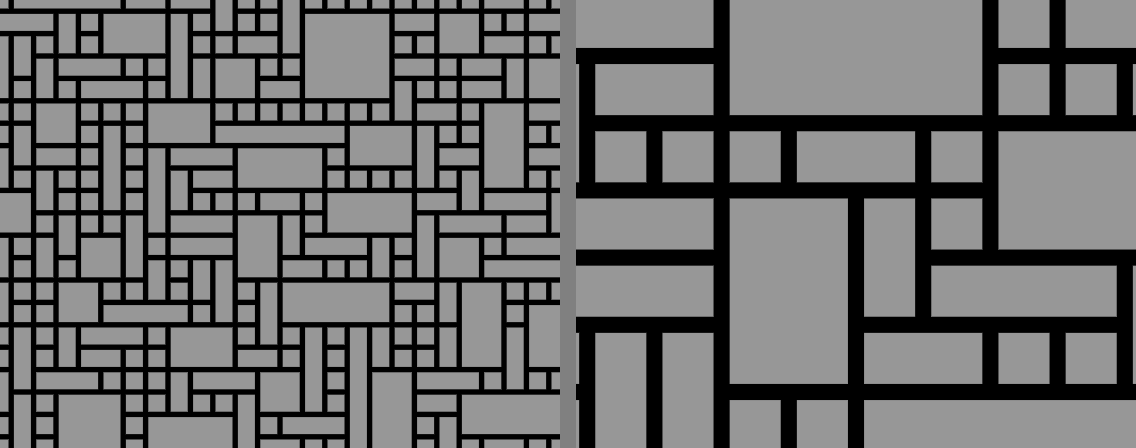
Left, the full canvas; right, a detail of the centre.
Give the GLSL for this pattern, as a Shadertoy shader.

```glsl
const float ROWS = 20.0;               // cells per canvas height
const float HALF_JOINT = 0.12;         // half joint width, in cells
const vec2 PLOT = vec2(5.0, 4.0);      // each plot holds one large slab
const vec3 STONE = vec3(0.592);
const vec3 JOINT = vec3(0.0);

float hash(vec2 p, float seed) {
    vec3 q = fract((p + seed * 17.3).xyx * 0.1031);
    q += dot(q, q.yzx + 33.33);
    return fract((q.x + q.y) * q.z);
}

vec2 hash2(vec2 p, float seed) {
    return vec2(hash(p, seed), hash(p, seed + 1.0));
}

// Large slab of the plot around a cell: lower corner, upper corner
vec4 slabNear(vec2 cell) {
    float plotRow = floor(cell.y / PLOT.y);
    vec2 shift = vec2(floor(hash(vec2(plotRow, 3.0), 1.0) * PLOT.x), 0.0);
    vec2 plot = floor((cell + shift) / PLOT);
    vec2 size = 2.0 + floor((PLOT - 1.0) * pow(hash2(plot, 2.0), vec2(3.0)));
    vec2 offset = floor(hash2(plot, 5.0) * (PLOT - size + 1.0));
    vec2 low = plot * PLOT - shift + offset;
    return vec4(low, low + size);
}

bool insideSlab(vec2 cell, vec4 slab) {
    return all(greaterThanEqual(cell, slab.xy)) && all(lessThan(cell, slab.zw));
}

// A free cell belongs to a horizontal or a vertical strip
bool inStrip(vec2 cell, bool horizontal) {
    return (hash(cell, 8.0) < 0.53) == horizontal
        && !insideSlab(cell, slabNear(cell));
}

// Does the strip run on from this cell to the next one along its axis?
bool joined(vec2 cell, vec2 axis) {
    bool horizontal = axis.x > 0.5;
    return hash(cell, 11.0) < 0.9
        && inStrip(cell, horizontal) && inStrip(cell + axis, horizontal);
}

// Distance to the open ends of a cell along one axis
float endDistance(vec2 cell, float along, vec2 axis) {
    float before = joined(cell - axis, axis) ? 1.0 : along;
    float after = joined(cell, axis) ? 1.0 : 1.0 - along;
    return min(before, after);
}

// Distance from a point to the border of its stone
float borderDistance(vec2 p) {
    vec2 cell = floor(p);
    vec4 slab = slabNear(cell);
    if (insideSlab(cell, slab)) {
        vec2 d = min(p - slab.xy, slab.zw - p);
        return min(d.x, d.y);
    }
    vec2 local = p - cell;
    return min(endDistance(cell, local.x, vec2(1.0, 0.0)),
               endDistance(cell, local.y, vec2(0.0, 1.0)));
}

void mainImage(out vec4 fragColor, in vec2 fragCoord) {
    float pixel = ROWS / iResolution.y;
    vec2 p = fragCoord * pixel + 0.5;
    float stone = clamp((borderDistance(p) - HALF_JOINT) / pixel + 0.5, 0.0, 1.0);
    fragColor = vec4(mix(JOINT, STONE, stone), 1.0);
}
```
